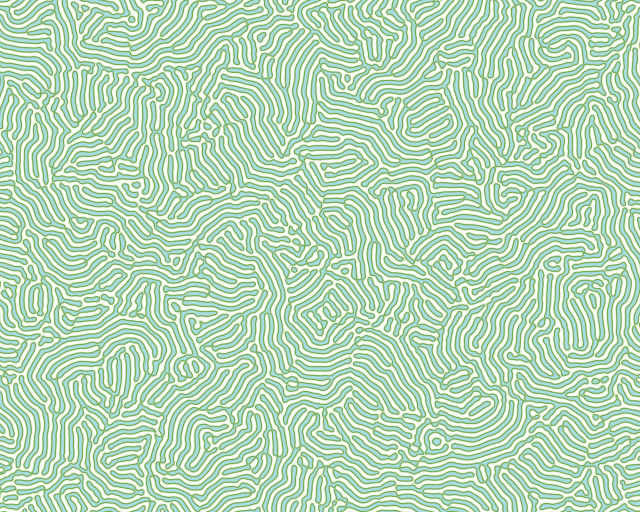
This pattern is drawn by a WebGL 2 fragment shader. Its source:

```glsl
#version 300 es
precision highp float;
// Labyrinth of pale and blue worms with thin green outlines.
// Random plane waves give a rough field, read on a lattice as local ripples;
// the ripples are blended with their neighbours twice, which evens the widths.

uniform vec2 u_resolution;
out vec4 fragColor;

const float TAU = 6.2831853;
const float SPACING = 0.7;   // lattice step in ripple lengths
const int WAVES = 22;
vec3 waves[WAVES];           // wave vector and phase
vec4 rough[49];              // ripples: direction, then cosine and sine parts
vec4 refined[25];

vec2 hash2(vec2 p) {
    vec2 q = vec2(dot(p, vec2(127.1, 311.7)), dot(p, vec2(269.5, 183.3)));
    return fract(sin(q) * 43758.545);
}

// Smooth two-channel value noise from -1 to 1
vec2 noise2(vec2 p) {
    vec2 cell = floor(p);
    vec2 t = fract(p);
    t = t * t * (3.0 - 2.0 * t);
    vec2 low = mix(hash2(cell), hash2(cell + vec2(1, 0)), t.x);
    vec2 high = mix(hash2(cell + vec2(0, 1)), hash2(cell + vec2(1, 1)), t.x);
    return 2.0 * mix(low, high, t.y) - 1.0;
}

// Wave directions cover a half turn, all near one ripple per unit
void initWaves() {
    for (int i = 0; i < WAVES; i++) {
        vec2 h = hash2(vec2(float(i), 7.3));
        float angle = 0.5 * TAU * (float(i) + h.x) / float(WAVES);
        float k = TAU * (0.94 + 0.12 * hash2(vec2(float(i), 19.1)).x);
        waves[i] = vec3(k * cos(angle), k * sin(angle), TAU * h.y);
    }
}

// Ripple that best fits a value, slope and second derivatives xx, yy, xy.
// The main axis of the energy tensor does not depend on the phase.
vec4 fitRipple(float value, vec2 slope, vec3 curve, float softness) {
    vec3 tensor = vec3(slope * slope, slope.x * slope.y) - value * curve;
    float axis = 0.5 * atan(2.0 * tensor.z, tensor.x - tensor.y);
    vec2 dir = vec2(cos(axis), sin(axis));
    vec2 phasor = vec2(value, dot(slope, dir) / TAU);
    return vec4(dir, phasor / sqrt(dot(phasor, phasor) + softness));
}

vec4 roughRipple(vec2 p) {
    vec2 bias = 1.7 * noise2(p / 3.4 + 31.0);   // favours one direction per region
    float value = 0.0, power = 0.0;
    vec2 slope = vec2(0.0);
    vec3 curve = vec3(0.0);
    for (int i = 0; i < WAVES; i++) {
        vec2 k = waves[i].xy;
        vec3 kk = vec3(k * k, k.x * k.y);
        float amp = exp(dot(bias, vec2(kk.x - kk.y, 2.0 * kk.z)) / (kk.x + kk.y));
        float angle = dot(k, p) + waves[i].z;
        float c = amp * cos(angle);
        value += c;
        power += amp * amp;
        slope -= amp * sin(angle) * k;
        curve -= c * kk;
    }
    return fitRipple(value, slope, curve, 0.15 * power);
}

// Value (x) and directional slope (y) of a ripple at an offset from its node
vec2 evalRipple(vec4 ripple, vec2 offset) {
    float angle = TAU * dot(ripple.xy, offset);
    float c = cos(angle), s = sin(angle);
    return vec2(ripple.z * c + ripple.w * s, TAU * (ripple.w * c - ripple.z * s));
}

// Blend a rough node with its eight neighbours
vec4 refineRipple(int column, int row) {
    float value = 0.0;
    vec2 slope = vec2(0.0);
    vec3 curve = vec3(0.0);
    for (int i = 0; i < 9; i++) {
        ivec2 step = ivec2(i % 3, i / 3);
        vec4 ripple = rough[(row + step.y) * 7 + column + step.x];
        vec2 away = vec2(step - 1);
        float weight = 1.0 - 0.25 * dot(away, away);
        weight *= weight;
        vec2 wave = weight * evalRipple(ripple, -away * SPACING);
        vec2 n = ripple.xy;
        value += wave.x;
        slope += wave.y * n;
        curve -= TAU * TAU * wave.x * vec3(n * n, n.x * n.y);
    }
    return fitRipple(value, slope, curve, 0.5);
}

// Signed distance to the worm edges, in ripple lengths
float wormDistance(vec2 p) {
    vec2 base = floor(p / SPACING + 0.5);
    for (int i = 0; i < 49; i++)
        rough[i] = roughRipple((base + vec2(i % 7 - 3, i / 7 - 3)) * SPACING);
    for (int i = 0; i < 25; i++)
        refined[i] = refineRipple(i % 5, i / 5);

    float reach = 2.5 * SPACING;
    float value = -0.35;   // weak spots turn pale
    vec2 slope = vec2(0.0);
    for (int i = 0; i < 25; i++) {
        vec2 offset = p - (base + vec2(i % 5 - 2, i / 5 - 2)) * SPACING;
        float fall = max(0.0, 1.0 - dot(offset, offset) / (reach * reach));
        vec2 wave = evalRipple(refined[i], offset);
        value += fall * fall * wave.x;
        slope += fall * fall * wave.y * refined[i].xy
               - 4.0 * fall * wave.x * offset / (reach * reach);
    }
    float strength = length(vec2(value, length(slope) / TAU)) + 1e-5;
    return asin(clamp(value / strength, -1.0, 1.0)) / TAU;
}

void main() {
    float pixel = 57.0 / u_resolution.y;   // 57 ripples per canvas height
    initWaves();
    float d = wormDistance(gl_FragCoord.xy * pixel);

    // Flat fills, then the outline with soft flanks
    vec3 color = mix(vec3(0.98, 1.0, 0.97), vec3(0.67, 0.87, 0.89),
                     smoothstep(-0.9 * pixel, 0.9 * pixel, d));
    vec2 flanks = tanh((0.055 + vec2(d, -d)) / (0.55 * pixel));
    float outline = 0.5 * (flanks.x + flanks.y);
    fragColor = vec4(mix(color, vec3(0.33, 0.56, 0.10), outline), 1.0);
}
```
